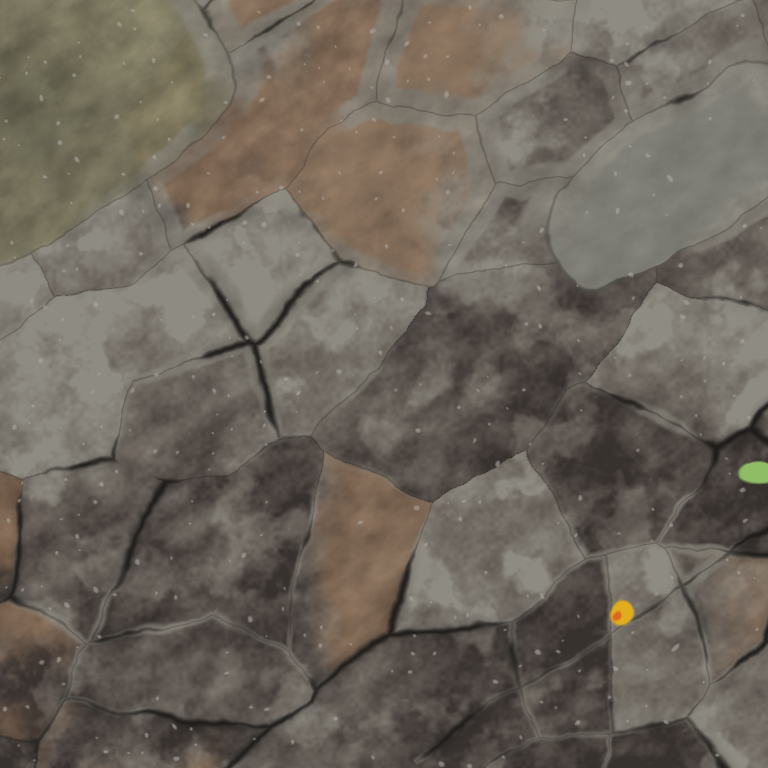
Write a three.js fragment shader that draws this texture.

```glsl
varying vec2 vUv;

const float TILT = 0.593;
const vec2 STONES = vec2(4.9, 6.6);
const float JITTER = 0.9;
const float MERGE_CHANCE = 0.3;
const float SOFT = 0.0025;
const float WARP = 0.035;
const float SEAM_ACROSS = -0.296;
const float SPECK_GRID = 42.0;
const float SPECK_CHANCE = 0.2;

const vec3 DARK = vec3(0.22, 0.195, 0.185);
const vec3 MIDDLE = vec3(0.39, 0.36, 0.335);
const vec3 LIGHT = vec3(0.53, 0.515, 0.48);
const vec3 RUST = vec3(0.51, 0.40, 0.31);
const vec3 OLIVE = vec3(0.45, 0.435, 0.34);
const vec3 SLATE = vec3(0.49, 0.49, 0.46);
const vec3 MORTAR = vec3(0.51, 0.495, 0.46);
const vec3 GAP = vec3(0.12, 0.11, 0.10);
const vec3 SPECK = vec3(0.68, 0.66, 0.64);
const vec3 YELLOW_LEAF = vec3(0.88, 0.68, 0.12);
const vec3 RED_SPOT = vec3(0.85, 0.33, 0.12);
const vec3 GREEN_LEAF = vec3(0.56, 0.74, 0.40);

vec2 hash2(vec2 p) {
  vec3 q = fract(p.xyx * vec3(0.1031, 0.1030, 0.0973));
  q += dot(q, q.yzx + 33.33);
  return fract((q.xx + q.yz) * q.zy);
}

float noise(vec2 p) {
  vec2 i = floor(p), f = fract(p);
  f = f * f * (3.0 - 2.0 * f);
  float low = mix(hash2(i).x, hash2(i + vec2(1, 0)).x, f.x);
  float high = mix(hash2(i + vec2(0, 1)).x, hash2(i + vec2(1, 1)).x, f.x);
  return mix(low, high, f.y);
}

float fbm(vec2 p) {
  float sum = 0.0, weight = 0.5;
  for (int i = 0; i < 5; i++) {
    sum += weight * noise(p);
    p = mat2(1.6, 1.2, -1.2, 1.6) * p + 7.3;
    weight *= 0.5;
  }
  return sum;
}

// Some neighbouring cells share one id and so form a longer stone
vec2 stoneId(vec2 cell) {
  vec2 pair = vec2(floor(cell.x * 0.5) * 2.0, cell.y);
  return hash2(pair + 31.0).x < MERGE_CHANCE ? pair : cell;
}

vec2 site(vec2 cell) {
  return cell + 0.5 + JITTER * (hash2(cell) - 0.5);
}

// x: distance to the joint, yz: id of the stone
vec3 paving(vec2 p) {
  vec2 base = floor(p), home = base;
  float best = 8.0, edge = 8.0;
  for (int y = -1; y <= 1; y++) for (int x = -1; x <= 1; x++) {
    vec2 cell = base + vec2(x, y), r = site(cell) - p;
    if (dot(r, r) < best) { best = dot(r, r); home = cell; }
  }
  vec2 id = stoneId(home), a = site(home) - p;
  for (int y = -2; y <= 2; y++) for (int x = -2; x <= 2; x++) {
    vec2 cell = home + vec2(x, y), other = stoneId(cell);
    vec2 b = site(cell) - p;
    if (distance(other, id) > 0.5) edge = min(edge, dot(0.5 * (a + b), normalize(b - a)));
  }
  return vec3(edge, id);
}

// Signed distance to a large rounded stone
float slab(vec2 p, vec2 halfSize) {
  vec2 q = p / halfSize;
  q *= q;
  return (sqrt(sqrt(dot(q, q))) - 1.0) * min(halfSize.x, halfSize.y);
}

float speck(vec2 p) {
  vec2 cell = floor(p * SPECK_GRID), rnd = hash2(cell + 91.0);
  vec2 centre = 0.3 + 0.4 * hash2(cell + 17.0);
  float radius = mix(0.04, 0.13, rnd.y * rnd.y);
  float d = length(fract(p * SPECK_GRID) - centre) - radius;
  return step(rnd.x, SPECK_CHANCE) * (1.0 - smoothstep(-0.05, 0.08, d));
}

float leaf(vec2 p, float radius) {
  return 1.0 - smoothstep(-SOFT, SOFT, length(p) - radius);
}

void main() {
  mat2 turn = mat2(cos(TILT), -sin(TILT), sin(TILT), cos(TILT));
  vec2 wobble = vec2(fbm(vUv * 11.0), fbm(vUv * 11.0 + 40.0)) - 0.5;
  vec2 uv = vUv + WARP * wobble;
  vec2 q = turn * uv;

  // Joints: cells, two large slabs and one long seam
  vec3 stone = paving(q * STONES + 3.0);
  float edge = stone.x / (0.5 * (STONES.x + STONES.y));
  float olive = slab(turn * (uv - vec2(0.05, 0.87)), vec2(0.25, 0.165));
  float slate = slab(turn * (uv - vec2(0.885, 0.77)), vec2(0.19, 0.085));
  float big = min(olive, slate);
  edge = big < 0.0 ? -big : min(edge, big);
  if (q.x > 0.46) edge = min(edge, abs(q.y - SEAM_ACROSS));

  // Stone tone with stains, grain and lichen
  vec2 rnd = hash2(stone.yz + 5.0);
  float stain = fbm(vUv * 7.0 + rnd * 9.0);
  float detail = fbm(turn * vUv * vec2(28.0, 42.0));
  float tone = 0.56 + 0.6 * (rnd.x - 0.5) + 0.55 * (vUv.y - 0.45);
  tone += 0.9 * (stain - 0.48) + 0.75 * (detail - 0.48);
  tone += 0.16 * (noise(vUv * 170.0) - 0.5);
  tone += 0.35 * smoothstep(0.54, 0.68, fbm(vUv * 16.0 + 60.0));
  tone = clamp(tone, 0.0, 1.1);
  vec3 color = tone < 0.5 ? mix(DARK, MIDDLE, tone * 2.0) : mix(MIDDLE, LIGHT, tone * 2.0 - 1.0);
  float shade = 0.8 + 0.42 * detail;
  color = mix(color, RUST * shade, step(0.78, rnd.y) * smoothstep(0.3, 0.6, stain) * 0.75);
  float mottled = shade * (0.75 + 0.5 * fbm(vUv * 6.0));
  color = mix(color, OLIVE * mottled, 0.85 * (1.0 - smoothstep(-SOFT, SOFT, olive)));
  color = mix(color, SLATE * (0.9 + 0.2 * detail), 1.0 - smoothstep(-SOFT, SOFT, slate));

  // Pale mortar, wider towards the top, and dark open gaps
  float patchy = fbm(vUv * 5.0 + 20.0);
  float width = mix(0.002, 0.02, smoothstep(0.2, 0.9, vUv.y + patchy - 0.5));
  float mortar = 1.0 - smoothstep(width - SOFT, width + 2.0 * SOFT, edge);
  color = mix(color, MORTAR * shade, mortar * smoothstep(0.3, 0.5, patchy) * 0.8);
  float open = smoothstep(0.43, 0.57, fbm(vUv * 6.0 + 80.0) + 0.08 * (0.5 - vUv.y));
  float gap = 1.0 - smoothstep(0.0, 0.002 + 0.006 * open, edge);
  color = mix(color, GAP, gap * mix(0.25, 0.9, open));
  color *= 1.0 - 0.15 * open * (1.0 - smoothstep(0.0, 0.018, edge));

  // Specks and fallen leaves
  color = mix(color, SPECK, 0.6 * speck(uv));
  vec2 fallen = uv - vec2(0.805, 0.203);
  color = mix(color, YELLOW_LEAF, leaf(fallen, 0.016));
  color = mix(color, RED_SPOT, 0.8 * leaf(fallen + vec2(0.007, 0.004), 0.006));
  color = mix(color, GREEN_LEAF, leaf((uv - vec2(0.98, 0.39)) * vec2(0.75, 1.1), 0.018));
  gl_FragColor = vec4(color, 1.0);
}
```
